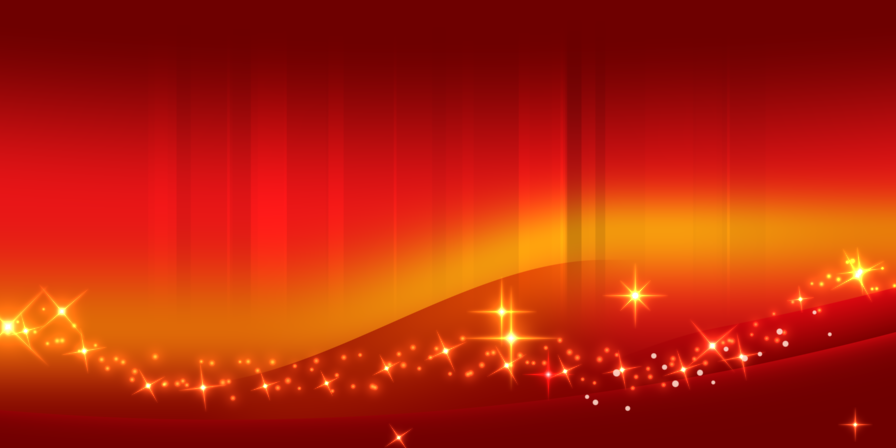
Reproduce this background procedurally as a Shadertoy shader.

```glsl
const vec3 MAROON  = vec3(0.43, 0.0, 0.0);
const vec3 DEEP    = vec3(0.49, 0.0, 0.0);
const vec3 CRIMSON = vec3(0.91, 0.08, 0.09);
const vec3 EMBER   = vec3(0.86, 0.29, 0.02);
const vec3 ORANGE  = vec3(0.88, 0.43, 0.03);
const vec3 GOLD    = vec3(0.95, 0.62, 0.05);
const vec3 RIBBON  = vec3(0.86, 0.03, 0.06);
const vec3 SPARK   = vec3(1.0, 0.48, 0.20);
const vec3 YELLOW  = vec3(1.0, 0.80, 0.20);
const vec3 PEARL   = vec3(1.0, 0.86, 0.80);
const float STRIPE_GAIN = 0.10;
const int STRIPES = 12;
const int DUST = 120;
const int PEARLS = 16;

float hash(float n) { return fract(sin(n * 127.1 + 3.7) * 43758.5); }

float gauss(float d, float w) { return exp(-d * d / (w * w)); }

float band(float x, float centre, float halfWidth, float soft) {
    return 1.0 - smoothstep(halfWidth - soft, halfWidth + soft, abs(x - centre));
}

// Heights of the flowing curves
float crestLine(float x) { return mix(0.27, 0.485, smoothstep(0.6, 1.4, x)); }
float foldLine(float x)  { return 0.14 + 0.28 * smoothstep(0.4, 1.35, x); }
float lowLine(float x)   { return 0.063 + 0.087 * (x - 0.5) * (x - 0.5); }
float highLine(float x)  { return lowLine(x) + 0.1 * smoothstep(1.0, 1.6, x); }
float trailLine(float x) {
    return 0.15 + 0.14 * gauss(x, 0.25) + 0.06 * gauss(x - 1.12, 0.28)
         + 0.25 * smoothstep(1.45, 2.0, x);
}

// Signed sum of light and dark vertical columns
float stripes(float x, float soft) {
    float s = band(x, 1.21, 0.052, soft) + band(x, 0.60, 0.04, soft)
            + 0.7 * band(x, 0.75, 0.017, soft) - 1.5 * band(x, 1.282, 0.016, soft)
            - band(x, 1.34, 0.011, soft) - 0.8 * band(x, 0.41, 0.016, soft);
    for (int i = 0; i < STRIPES; i++) {
        float n = float(i);
        float centre = 0.25 + 1.5 * (n + hash(n)) / float(STRIPES);
        s += 0.7 * (hash(n + 20.0) - 0.5) * band(x, centre, mix(0.01, 0.06, hash(n + 40.0)), soft);
    }
    // Thin bright lines
    for (int i = 0; i < 4; i++) {
        s += 0.7 * band(x, 0.51 + 0.372 * float(i), 0.003, soft);
    }
    return s;
}

float ray(vec2 q, float reach) {
    float taper = max(0.0, 1.0 - abs(q.x) / reach);
    return taper * exp(-abs(q.y) / (0.018 * reach + 0.0012));
}

// Four-pointed star with a hot core and a soft halo
vec3 glint(vec2 q, float reach, float angle, vec3 tint) {
    float c = cos(angle), s = sin(angle);
    q = mat2(c, -s, s, c) * q;
    float d = length(q);
    float core = gauss(d, 0.1 * reach);
    return tint * (ray(q, reach) + ray(q.yx, reach) + 0.3 * gauss(d, 0.35 * reach)) + 0.7 * core;
}

vec3 backdrop(vec2 p, float px) {
    float x = p.x, y = p.y;
    float lift = y - 0.04 * (x - 1.0) * (x - 1.0);
    vec3 col = mix(CRIMSON, MAROON, smoothstep(0.50, 0.92, lift));
    col = mix(DEEP, col, smoothstep(0.08, 0.40, y));

    // Amber glow along the crest
    float d = y - crestLine(x);
    float width = d > 0.0 ? mix(0.14, 0.085, smoothstep(0.7, 1.4, x)) : 0.125;
    float heat = smoothstep(0.5, 1.15, x) * (1.0 - 0.6 * smoothstep(1.5, 2.0, x));
    col = mix(col, mix(ORANGE, GOLD, heat), 0.95 * gauss(d, width));

    // Shaded side of the fold
    float depth = foldLine(x) - y;
    vec3 shade = mix(DEEP, EMBER, gauss(depth, 0.17) * mix(0.35, 1.0, smoothstep(0.6, 1.2, x)));
    float fold = smoothstep(-px, px, depth) * smoothstep(0.4, 0.7, x) * (1.0 - smoothstep(1.15, 1.45, x));
    col = mix(col, shade, fold);

    float reach = smoothstep(0.25, 0.5, y) * (1.0 - smoothstep(0.72, 0.97, y));
    return col * (1.0 + STRIPE_GAIN * reach * stripes(x, px));
}

vec3 ribbons(vec3 col, vec2 p, float px) {
    float low = lowLine(p.x), high = highLine(p.x);
    float across = clamp((p.y - low) / max(high - low, 0.001), 0.0, 1.0);
    vec3 sheet = mix(DEEP, RIBBON, across * smoothstep(1.1, 1.9, p.x));
    col = mix(col, sheet, (1.0 - smoothstep(-px, px, p.y - high)) * smoothstep(1.2, 1.65, p.x));
    float sheen = exp(-max(low - p.y, 0.0) / 0.03);
    vec3 base = mix(MAROON, RIBBON, sheen * mix(0.35, 0.8, smoothstep(1.2, 2.0, p.x)));
    return mix(col, base, 1.0 - smoothstep(-px, px, p.y - low));
}

vec3 sparkles(vec2 p) {
    vec3 light = vec3(0.0);
    for (int i = 0; i < DUST; i++) {
        float n = float(i);
        float x = 2.0 * (n + hash(n)) / float(DUST);
        vec2 q = p - vec2(x, trailLine(x) + 0.085 * (hash(n + 200.0) - 0.5));
        vec3 tint = mix(SPARK, YELLOW, smoothstep(1.75, 1.9, x));
        float size = mix(0.003, 0.0055, hash(n + 400.0));
        light += tint * (0.9 * gauss(length(q), size) + 0.12 * gauss(length(q), 4.0 * size));
        if (i % 8 == 3) light += glint(q, mix(0.03, 0.06, hash(n + 600.0)), 0.6 * hash(n), tint);
    }
    // Leading stars
    light += glint(p - vec2(1.141, 0.245), 0.12, 0.0, YELLOW);
    light += glint(p - vec2(1.120, 0.304), 0.08, 0.0, YELLOW);
    light += glint(p - vec2(1.418, 0.340), 0.075, 0.0, YELLOW);
    light += glint(p - vec2(1.418, 0.340), 0.050, 0.785, YELLOW);
    light += glint(p - vec2(0.018, 0.271), 0.13, 0.8, SPARK);
    light += glint(p - vec2(0.138, 0.305), 0.08, 0.7, SPARK);
    light += glint(p - vec2(1.224, 0.164), 0.06, 0.0, CRIMSON);
    light += glint(p - vec2(1.590, 0.228), 0.08, 0.7, SPARK);
    light += glint(p - vec2(1.914, 0.385), 0.07, 0.5, YELLOW);
    light += glint(p - vec2(1.909, 0.052), 0.04, 0.0, SPARK);
    light += glint(p - vec2(0.890, 0.023), 0.04, 0.6, SPARK);
    return light;
}

void mainImage(out vec4 fragColor, in vec2 fragCoord) {
    vec2 p = fragCoord / iResolution.y;
    p.x *= 2.0 * iResolution.y / iResolution.x;
    float px = 1.0 / iResolution.y;
    vec3 col = ribbons(backdrop(p, px), p, px) + sparkles(p);

    // Pale beads rising to the right
    for (int i = 0; i < PEARLS; i++) {
        float n = float(i), t = (n + hash(n + 5.0)) / float(PEARLS);
        vec2 c = vec2(mix(1.28, 1.86, t), mix(0.09, 0.29, t) + 0.11 * (hash(n + 70.0) - 0.5));
        float radius = mix(0.004, 0.008, hash(n + 90.0));
        col = mix(col, PEARL, 0.9 * (1.0 - smoothstep(radius - px, radius + px, length(p - c))));
    }
    fragColor = vec4(clamp(col, 0.0, 1.0), 1.0);
}
```
